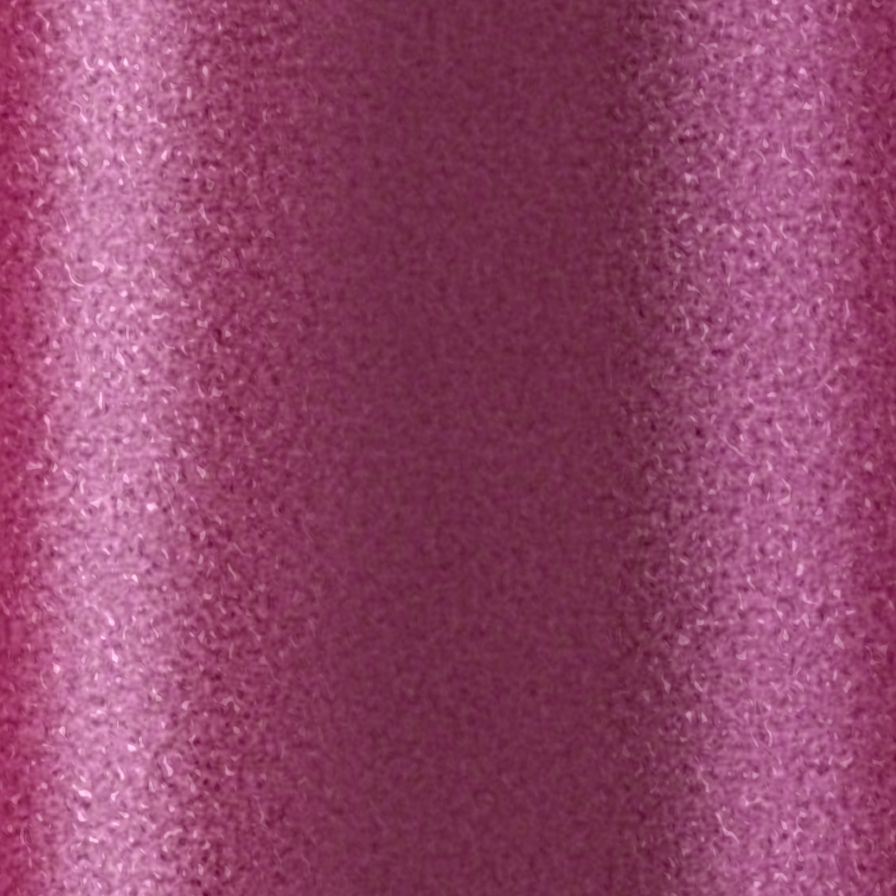
Reproduce this texture procedurally as a WebGL 1 fragment shader.

```glsl
precision highp float;
uniform vec2 u_resolution;

#define LEFT_EDGE   vec3(0.62, 0.20, 0.38)
#define LEFT_GLOW   vec3(0.79, 0.50, 0.67)
#define LEFT_FALL   vec3(0.58, 0.24, 0.39)
#define SHADOW      vec3(0.445, 0.175, 0.283)
#define RIGHT_GLOW  vec3(0.68, 0.365, 0.55)
#define RIGHT_EDGE  vec3(0.54, 0.19, 0.35)
#define GRAIN_FREQ  80.0
#define GRAIN_CALM  0.075
#define GRAIN_LIT   0.24
#define SPARKLE     0.24

float hash(vec2 p) {
  vec3 q = fract(vec3(p.xyx) * 0.1031);
  q += dot(q, q.yzx + 33.33);
  return fract((q.x + q.y) * q.z);
}

vec2 gradient(vec2 cell) {
  return vec2(hash(cell), hash(cell + 71.7)) * 2.0 - 1.0;
}

// Gradient noise, roughly -0.7 to 0.7
float noise(vec2 p) {
  vec2 i = floor(p);
  vec2 f = p - i;
  vec2 u = f * f * f * (f * (f * 6.0 - 15.0) + 10.0);
  vec2 e = vec2(1.0, 0.0);
  float low = mix(dot(gradient(i), f), dot(gradient(i + e.xy), f - e.xy), u.x);
  float high = mix(dot(gradient(i + e.yx), f - e.yx),
                   dot(gradient(i + e.xx), f - e.xx), u.x);
  return mix(low, high, u.y);
}

float fbm(vec2 p) {
  float sum = 0.0;
  float amplitude = 0.5;
  for (int i = 0; i < 3; i++) {
    sum += amplitude * noise(p);
    p = p * 2.03 + 17.3;
    amplitude *= 0.5;
  }
  return sum;
}

// Vertical bands of light across the cylinder
vec3 cylinderShade(float x) {
  vec3 c = mix(LEFT_EDGE, LEFT_GLOW, smoothstep(0.0, 0.105, x));
  c = mix(c, LEFT_FALL, smoothstep(0.13, 0.26, x));
  c = mix(c, SHADOW, smoothstep(0.21, 0.48, x));
  c = mix(c, RIGHT_GLOW, smoothstep(0.69, 0.86, x));
  return mix(c, RIGHT_EDGE, smoothstep(0.89, 1.0, x));
}

void main() {
  vec2 uv = gl_FragCoord.xy / u_resolution;

  // Slow bend and ragged borders of the bands
  float bend = 0.012 * (uv.y - 0.5) * smoothstep(0.05, 0.3, uv.x);
  bend *= 1.0 - 2.6 * smoothstep(0.55, 0.75, uv.x);
  float ragged = 0.022 * fbm(uv * vec2(26.0, 20.0));
  float x = uv.x - bend + ragged;
  vec3 color = cylinderShade(x);

  // Lit regions carry stronger grain
  float leftLit = smoothstep(-0.06, 0.07, x) * (1.0 - smoothstep(0.18, 0.42, x));
  float rightLit = smoothstep(0.64, 0.80, x) * (1.0 - 0.4 * smoothstep(0.90, 1.0, x));
  float lit = max(leftLit, 0.85 * rightLit);

  // Metallic flakes: two sizes, gently warped
  vec2 p = uv * GRAIN_FREQ;
  vec2 warp = vec2(noise(p * 0.8 + 9.1), noise(p * 0.8 + 43.7));
  float flakes = noise(p + warp * 0.5) + 0.8 * noise(p * 1.75 - warp * 0.5 + 5.3);
  float patches = fbm(uv * vec2(9.0, 7.0) + 31.0);
  color += flakes * mix(GRAIN_CALM, GRAIN_LIT, lit) * vec3(0.92, 1.0, 0.98);
  color += patches * mix(0.025, 0.05, lit);

  // Slight hue drift between wine red and violet
  float hue = noise(p * 0.55 + 83.0);
  color += hue * vec3(0.015, -0.015, 0.035);

  // Short pale glints and small dark pits between the flakes
  vec2 tilt = vec2(p.x + 0.4 * p.y, p.y - 0.4 * p.x);
  float spark = noise(tilt * vec2(1.35, 0.9) + warp * 0.5 + 61.0);
  float glint = smoothstep(0.16, 0.46, spark);
  float pit = smoothstep(0.18, 0.48, -spark);
  color += glint * SPARKLE * mix(0.12, 1.0, lit) * vec3(0.8, 1.0, 0.9);
  color -= pit * mix(0.03, 0.13, lit) * vec3(0.9, 0.9, 0.85);

  gl_FragColor = vec4(clamp(color, 0.0, 1.0), 1.0);
}
```
